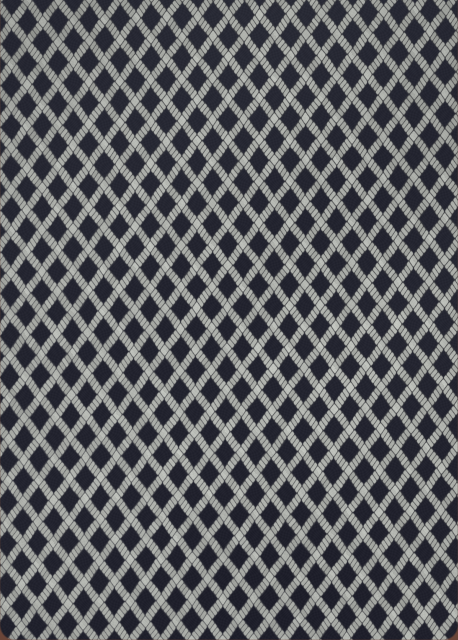
This pattern is drawn by a Shadertoy shader. Its source:

```glsl
// Navy woven cloth crossed by a diagonal lattice of pale, corded strands.
// Skewed lattice coordinates turn both strand families into unit grid lines;
// each strand is a row of four rounded stitches between square crossings.

float hash(vec2 p) {
    return fract(sin(dot(p, vec2(127.1, 311.7))) * 43758.5);
}

float roundedBox(vec2 p, vec2 halfSize, float radius) {
    vec2 q = abs(p) - halfSize + radius;
    return length(max(q, 0.0)) + min(max(q.x, q.y), 0.0) - radius;
}

// Stitches of one strand family: x runs across the strand, y along it.
// Returns coverage in x and a random shade per stitch in y.
vec2 stitches(vec2 st, float soft, float seed) {
    float strand = floor(st.x + 0.5);
    float across = st.x - strand;
    float edge = floor(st.y);
    float slot = (st.y - edge - 0.16) / 0.17;
    float index = clamp(floor(slot), 0.0, 3.0);
    float along = (slot - index - 0.5) * 0.17;
    float shade = hash(vec2(strand, edge * 4.0 + index) + seed);
    vec2 halfSize = vec2(0.155 + 0.025 * (shade - 0.5), 0.074);
    float d = roundedBox(vec2(across, along), halfSize, 0.06);
    return vec2(1.0 - smoothstep(-soft, soft, d), shade);
}

void mainImage(out vec4 fragColor, in vec2 fragCoord) {
    vec2 uv = fragCoord / iResolution.xy;
    vec2 p = fragCoord / iResolution.y;
    float aspect = iResolution.x / iResolution.y;

    // Slight tilt and slow stretch of the cloth
    vec2 w = p - vec2(0.354, 0.5195);
    w += 0.0012 * sin(vec2(7.0, 9.0) * p.yx + vec2(1.0, 2.4));
    w -= vec2(0.01 * w.y, 0.03 * w.x);

    // Lattice: strands lie where either coordinate is an integer
    vec2 cell = w / vec2(0.0484, 0.0651);
    vec2 st = vec2(cell.x + cell.y, cell.x - cell.y);
    st += 0.012 * sin(st.yx * 5.3 + 2.0 * sin(st * 1.7));
    vec2 fromStrand = abs(fract(st + 0.5) - 0.5);
    float pixel = 1.0 / (0.039 * iResolution.y);
    float soft = max(0.035, 0.75 * pixel);

    // Thread grain from layered sines
    float grain = sin(p.x * 910.0 + 3.0 * sin(p.y * 230.0))
                * sin(p.y * 870.0 + 3.0 * sin(p.x * 190.0));
    float cloud = 0.5 + 0.25 * sin(p.x * 9.0 + 2.0 * sin(p.y * 5.0))
                + 0.25 * sin(p.y * 11.0 - p.x * 6.0);

    // Navy ground, a little paler towards the top
    vec3 color = mix(vec3(0.115, 0.117, 0.162), vec3(0.165, 0.172, 0.215),
                     0.6 * uv.y + 0.3 * cloud);
    color += 0.012 * grain;

    // Grey shadow between stitches, deepest at the upper right
    float nearest = min(fromStrand.x, fromStrand.y);
    float band = 1.0 - smoothstep(0.17 - 1.5 * soft, 0.17 + 1.5 * soft, nearest);
    float gap = mix(0.39, 0.27, smoothstep(0.3, 1.5, uv.x + uv.y));
    color = mix(color, gap * vec3(0.99, 1.0, 1.02), band * 0.9);

    // Pale stitches and the crossings that join them
    vec2 rising = stitches(st, soft, 3.0);
    vec2 falling = stitches(st.yx, soft, 41.0);
    vec2 stitch = rising.x > falling.x ? rising : falling;
    float crossing = 1.0 - smoothstep(-soft, soft,
        roundedBox(fromStrand, vec2(0.145), 0.06));
    float light = 0.65 + 0.07 * (stitch.y - 0.5) + 0.03 * (cloud - 0.5);
    light += 0.05 * crossing + 0.015 * grain;
    light *= 1.04 - 0.22 * pow(length((uv - vec2(0.55, 0.42)) * vec2(0.9, 1.0)), 2.0);
    vec3 thread = light * vec3(1.0, 1.015, 0.985);
    color = mix(color, thread, max(stitch.x, crossing));

    // Rounded lower corners over a brown surface
    vec2 corner = vec2(min(p.x, aspect - p.x), p.y);
    float outside = length(max(0.024 - corner, 0.0)) - 0.024;
    color = mix(color, vec3(0.42, 0.27, 0.22), smoothstep(-0.002, 0.002, outside));

    fragColor = vec4(color, 1.0);
}
```
